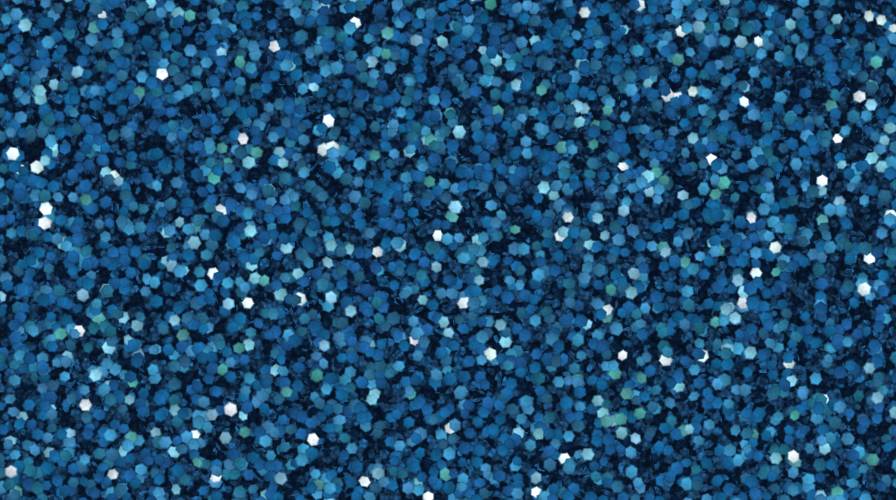
A WebGL 2 fragment shader for this texture:

```glsl
#version 300 es
precision highp float;
// Blue glitter: overlapping hexagonal flakes over dark shards, with a few bright glints.
uniform vec2 u_resolution;
out vec4 fragColor;

vec3 hash3(vec3 p) {
  p = fract(p * vec3(0.1031, 0.1030, 0.0973));
  p += dot(p, p.yxz + 33.33);
  return fract((p.xxy + p.yxx) * p.zyx);
}

mat2 rotation(float angle) {
  float c = cos(angle), s = sin(angle);
  return mat2(c, s, -s, c);
}

float hexagon(vec2 p, float apothem) {
  p = abs(p);
  return max(p.x, p.x * 0.5 + p.y * 0.866) - apothem;
}

// Distance to the nearest scattered point
float cellular(vec2 p) {
  vec2 cell = floor(p);
  float nearest = 2.0;
  for (int y = -1; y <= 1; y++)
    for (int x = -1; x <= 1; x++) {
      vec2 id = cell + vec2(x, y);
      nearest = min(nearest, length(id + hash3(vec3(id, 91.0)).xy - p));
    }
  return nearest;
}

// Flakes lying deep in the pile, mostly in shadow
vec3 shadowColor(vec3 rnd) {
  vec3 c = rnd.x < 0.30 ? vec3(0.04, 0.115, 0.21)
         : rnd.x < 0.84 ? vec3(0.10, 0.24, 0.375)
         : vec3(0.10, 0.31, 0.48);
  return c * mix(0.78, 1.2, rnd.y);
}

// Flakes on the surface, from mid blue to white glints
vec3 surfaceColor(vec3 rnd) {
  vec3 c = rnd.x < 0.48 ? vec3(0.10, 0.36, 0.57)
         : rnd.x < 0.67 ? vec3(0.15, 0.40, 0.53)
         : rnd.x < 0.88 ? vec3(0.23, 0.54, 0.72)
         : rnd.x < 0.91 ? vec3(0.29, 0.61, 0.61)
         : rnd.x < 0.972 ? vec3(0.49, 0.75, 0.85)
         : vec3(0.90, 0.97, 1.0);
  c *= mix(0.86, 1.12, rnd.y);
  return c + vec3(-0.02, 0.02, 0.0) * (rnd.z * 2.0 - 1.0);
}

// Paint one layer of scattered flakes over the colour below
vec3 paintFlakes(vec3 color, vec2 uv, float layer, bool surface) {
  float density = surface ? 37.0 : 46.0;
  vec2 p = rotation(layer * 1.7 + 0.3) * uv * density + layer * 17.3 + 200.0;
  vec2 cell = floor(p);
  for (int y = -1; y <= 1; y++)
    for (int x = -1; x <= 1; x++) {
      vec2 id = cell + vec2(x, y);
      vec3 place = hash3(vec3(id, layer * 7.0 + 1.0));
      vec3 shape = hash3(vec3(id, layer * 7.0 + 3.0));
      vec3 tint = hash3(vec3(id, layer * 7.0 + 5.0));
      if (place.z > (surface ? 0.54 : 0.72)) continue;

      // Random turn, and foreshortening from the tilt
      vec2 q = rotation(shape.x * 6.283) * (p - id - place.xy);
      q.y /= surface ? mix(0.74, 1.0, sqrt(shape.y)) : mix(0.3, 1.0, shape.y);
      float d = hexagon(q, mix(0.37, 0.49, shape.z));

      vec3 flake = surface ? surfaceColor(tint) : shadowColor(tint);
      flake *= 1.0 + 0.28 * q.x;
      flake *= mix(1.0, 0.84, smoothstep(-0.16, 0.0, d));
      color = mix(color, flake, smoothstep(0.09, -0.09, d));
    }
  return color;
}

void main() {
  vec2 uv = gl_FragCoord.xy / u_resolution.y;
  vec3 color = vec3(0.03, 0.085, 0.16);

  for (int i = 0; i < 4; i++) color = paintFlakes(color, uv, float(i), false);

  // Fine crumbs and dark gaps among the deep flakes
  float crumbs = cellular(uv * 95.0 + 40.0);
  color *= mix(1.2, 0.72, smoothstep(0.1, 0.8, crumbs));

  for (int i = 4; i < 6; i++) color = paintFlakes(color, uv, float(i), true);

  // Faint surface grain
  color *= 0.95 + 0.12 * cellular(uv * 130.0 + 11.0);
  fragColor = vec4(clamp(color, 0.0, 1.0), 1.0);
}
```
